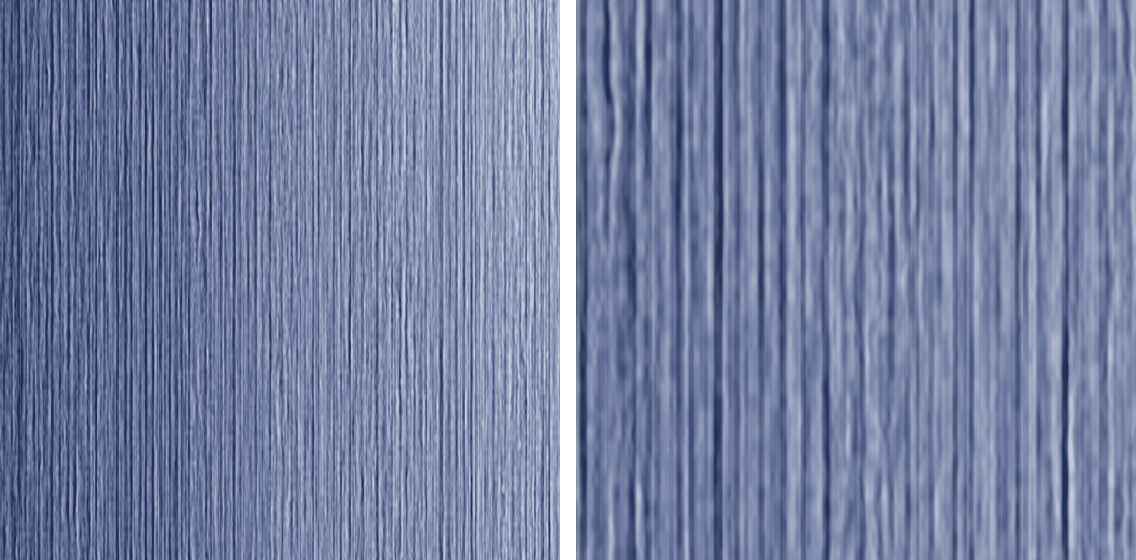
Left: the whole. Right: its middle third, enlarged.
Write a Shadertoy shader that draws this texture.

```glsl
float hash(vec2 cell, float seed) {
    uvec3 q = uvec3(ivec3(vec3(cell, seed))) * uvec3(1597334673u, 3812015801u, 2798796415u);
    uint n = q.x ^ q.y ^ q.z;
    n = (n ^ (n >> 16)) * 2246822519u;
    n = (n ^ (n >> 13)) * 3266489917u;
    n ^= n >> 16;
    return float(n >> 8) / 16777216.0;
}

float noise(vec2 p, float seed) {
    vec2 cell = floor(p), f = fract(p);
    f = f * f * (3.0 - 2.0 * f);
    float low = mix(hash(cell, seed), hash(cell + vec2(1, 0), seed), f.x);
    float high = mix(hash(cell + vec2(0, 1), seed), hash(cell + vec2(1, 1), seed), f.x);
    return mix(low, high, f.y);
}

float centered(vec2 p, float seed) {
    return noise(p, seed) - 0.5;
}

// Side-lit bumps: the slope of the noise across x
float relief(vec2 p, float seed) {
    return noise(p, seed) - noise(p + vec2(0.85, 0.0), seed);
}

// Straight grooves: x is the dark cut, y the lit edge beside it
vec2 grooves(vec2 uv, float count, float seed, float pixel) {
    float x = uv.x * count;
    float blur = max(0.07, pixel * count * 0.5);
    vec2 shade = vec2(0.0);
    for (int i = -1; i <= 1; i++) {
        vec2 cell = vec2(floor(x) + float(i), 0.0);
        float center = cell.x + 0.5 + 0.5 * (hash(cell, seed) - 0.5);
        float halfWidth = mix(0.10, 0.21, hash(cell, seed + 1.0));
        float depth = mix(0.25, 1.0, hash(cell, seed + 2.0));
        depth *= 0.88 + 0.24 * noise(vec2(cell.x, uv.y * 14.0), seed + 3.0);
        float d = x - center;
        float cut = 1.0 - smoothstep(halfWidth - blur, halfWidth + blur, abs(d));
        float edge = 1.0 - smoothstep(0.0, 0.13 + blur, abs(d - halfWidth - 0.18));
        shade = max(shade, depth * vec2(cut, edge));
    }
    return shade;
}

// Fine wavering fibres, in layers from coarse to hair thin
float fibres(vec2 uv, float looseness) {
    float sway = centered(uv * vec2(70.0, 22.0), 11.0) * 0.0042
               + centered(uv * vec2(150.0, 60.0), 12.0) * 0.0018;
    vec2 p = vec2(uv.x + sway * looseness, uv.y);
    float tone = 0.32 * relief(p * vec2(165.0, 8.0), 13.0);
    tone += 0.38 * relief(p * vec2(255.0, 22.0), 14.0);
    tone += 0.26 * centered(p * vec2(400.0, 110.0), 15.0);
    return tone;
}

// Rare short pale chips
float flecks(vec2 uv, vec2 grid, float seed) {
    vec2 p = uv * grid, cell = floor(p);
    vec2 center = 0.3 + 0.4 * vec2(hash(cell, seed), hash(cell, seed + 1.0));
    vec2 d = (fract(p) - center) / vec2(0.24, 0.28);
    d.x += 0.5 * centered(uv * vec2(60.0, 110.0), seed + 2.0);
    float present = step(0.985, hash(cell, seed + 3.0));
    return present * (1.0 - smoothstep(0.5, 1.0, length(d)));
}

// Light rising towards the upper right
float lighting(vec2 uv) {
    float side = mix(0.36, 0.83, smoothstep(-0.2, 1.1, uv.x));
    float corner = smoothstep(0.55, 1.0, uv.x) * (uv.y - 0.4) * 0.14;
    float leftEdge = 0.06 * (1.0 - smoothstep(0.0, 0.1, uv.x));
    return side + corner - leftEdge;
}

vec3 blueRamp(float tone) {
    vec3 deepBlue = vec3(0.165, 0.225, 0.37);
    vec3 midBlue = vec3(0.415, 0.475, 0.615);
    vec3 paleBlue = vec3(0.68, 0.72, 0.81);
    return tone < 0.5 ? mix(deepBlue, midBlue, tone * 2.0)
                      : mix(midBlue, paleBlue, tone * 2.0 - 1.0);
}

void mainImage(out vec4 fragColor, in vec2 fragCoord) {
    vec2 uv = fragCoord / iResolution.xy;
    float pixel = 1.0 / iResolution.x;

    // Bands alternate between loose fibres and crisp grooves
    float looseness = smoothstep(0.25, 0.75, noise(vec2(uv.x * 14.0, uv.y * 0.5), 21.0));
    float crispness = mix(1.0, 0.65, looseness);
    vec2 wide = grooves(uv, 78.0, 31.0, pixel);
    vec2 narrow = grooves(uv, 137.0, 41.0, pixel);

    float tone = lighting(uv) + 0.005;
    tone += 0.05 * centered(vec2(uv.x * 17.0, uv.y * 0.7), 22.0);
    tone += fibres(uv, mix(0.4, 1.0, looseness)) * mix(0.8, 1.1, looseness);
    tone += crispness * (0.18 * wide.y - 0.54 * wide.x);
    tone += crispness * (0.12 * narrow.y - 0.22 * narrow.x);

    vec3 color = blueRamp(clamp(tone, -0.08, 1.15));

    // Chips show only on the bright side
    float chip = flecks(uv, vec2(75.0, 26.0), 51.0) * smoothstep(0.6, 0.9, uv.x);
    color = mix(color, vec3(0.78, 0.79, 0.82), 0.7 * chip);
    fragColor = vec4(color, 1.0);
}
```
